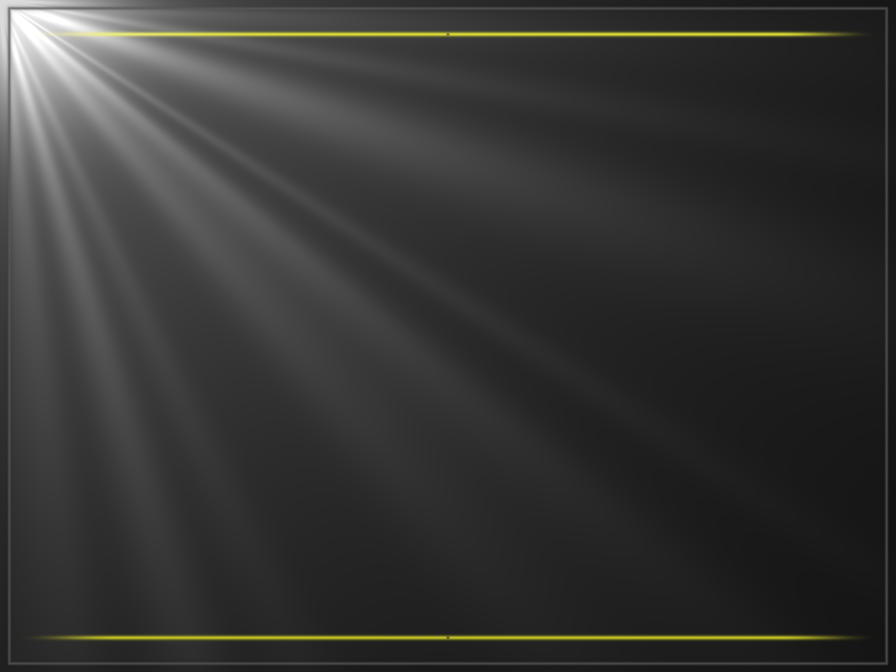
Reproduce this background procedurally as a Shadertoy shader.

```glsl
// Draws soft grey light rays fanning from the upper left, with a thin frame and two yellow rules.

const vec3 FRAME_GREY = vec3(0.35);
const vec3 RULE_YELLOW = vec3(0.80, 0.80, 0.15);
const int RAY_COUNT = 9;

// Each ray: angle below horizontal, width above, width below, strength
const vec4 RAYS[RAY_COUNT] = vec4[RAY_COUNT](
    vec4(0.060, 0.040, 0.050, 0.35),
    vec4(0.175, 0.035, 0.030, 0.50),
    vec4(0.330, 0.070, 0.090, 1.00),
    vec4(0.580, 0.025, 0.022, 0.48),
    vec4(0.705, 0.040, 0.060, 0.80),
    vec4(0.860, 0.100, 0.070, 0.70),
    vec4(1.146, 0.040, 0.050, 0.40),
    vec4(1.286, 0.050, 0.060, 0.80),
    vec4(1.460, 0.050, 0.080, 0.50)
);

float bell(float x, float width) {
    float t = x / width;
    return exp(-t * t);
}

// Combined strength of all rays in one direction
float rayFan(float angle) {
    float sum = 0.0;
    for (int i = 0; i < RAY_COUNT; i++) {
        vec4 ray = RAYS[i];
        float offset = angle - ray.x;
        sum += ray.w * bell(offset, offset < 0.0 ? ray.y : ray.z);
    }
    return sum;
}

// Grey level of the lit backdrop around a light source
float backdrop(vec2 p, vec2 source) {
    vec2 d = vec2(p.x - source.x, source.y - p.y);
    float r = length(d);
    float ambient = 0.04 + 0.40 * exp(-1.4 * r);
    float core = 0.55 * bell(r, 0.17);
    float rays = 0.30 * exp(-1.7 * r) * rayFan(atan(d.y, d.x));
    return ambient + core + rays;
}

float boxDistance(vec2 p, vec2 halfSize) {
    vec2 q = abs(p) - halfSize;
    return length(max(q, 0.0)) + min(max(q.x, q.y), 0.0);
}

// Horizontal rule that fades at both ends, with a small gap in its middle
float rule(vec2 p, float height, float halfLength) {
    float ends = 1.0 - smoothstep(halfLength - 0.15, halfLength, abs(p.x));
    float gap = 1.0 - 0.8 * bell(length(p - vec2(0.0, height)), 0.002);
    return bell(p.y - height, 0.0031) * ends * gap;
}

void mainImage(out vec4 fragColor, in vec2 fragCoord) {
    vec2 p = fragCoord / iResolution.y;
    float aspect = iResolution.x / iResolution.y;
    vec2 centre = vec2(0.5 * aspect, 0.5);
    vec2 q = p - centre;

    // Light and rays
    vec3 color = vec3(min(backdrop(p, vec2(0.0, 1.0)), 1.0));

    // Frame: dimmed margin, soft shadow and thin grey line
    float edge = boxDistance(q, centre - vec2(0.0139, 0.0125));
    color *= 1.0 - 0.14 * smoothstep(-0.001, 0.001, edge);
    color *= 1.0 - 0.12 * bell(edge, 0.005);
    color = mix(color, FRAME_GREY, 0.75 * bell(edge, 0.0022));

    // Yellow rules, the upper one washed by the light
    float halfLength = centre.x - 0.026;
    float wash = 0.8 * bell(length(p - vec2(0.0, 1.0)), 0.24);
    vec3 upperYellow = mix(RULE_YELLOW + 0.06, vec3(1.0, 1.0, 0.85), wash);
    color = mix(color, upperYellow, rule(q, 0.449, halfLength));
    color = mix(color, RULE_YELLOW * 0.95, rule(q, -0.449, halfLength));

    fragColor = vec4(color, 1.0);
}
```
